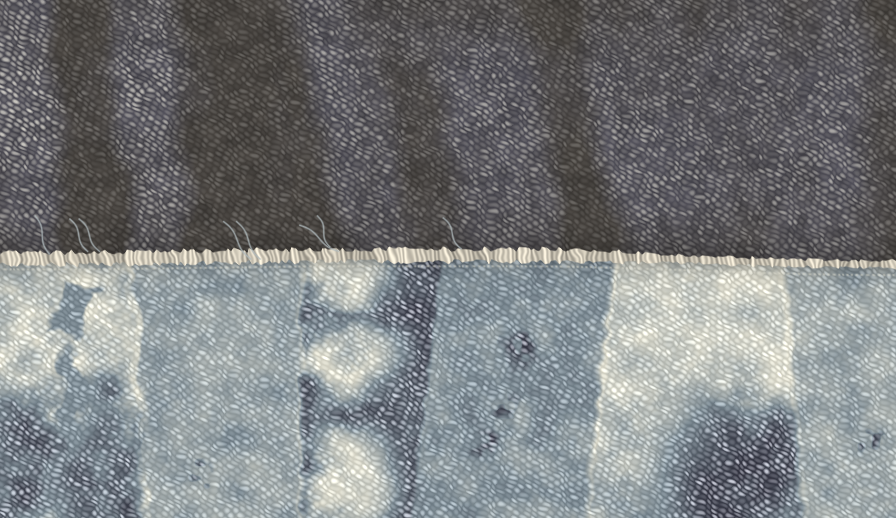
Write a Shadertoy shader that draws this texture.

```glsl
// Two pieces of denim joined by a frayed seam: dark streaked cloth above,
// bleached panels below. Soft masks set the dye, slanted uneven yarn dashes
// the weave, and bent segments the loose threads. Units: canvas height.

const float WEAVE = 108.0;     // yarn rows per canvas height
const float STITCHES = 105.0;  // seam stitches per canvas height
const float WOBBLE = 0.012;    // raggedness of panel edges
const vec3 BROWN = vec3(0.25, 0.235, 0.22);
const vec3 INDIGO = vec3(0.285, 0.28, 0.315);
const vec3 FLECK = vec3(0.74, 0.73, 0.71);
const vec3 NAVY = vec3(0.33, 0.335, 0.385);
const vec3 BLUE = vec3(0.51, 0.565, 0.60);
const vec3 CREAM = vec3(0.88, 0.875, 0.82);

// Loose threads: free end xy, seam end zw
const vec4 THREADS[8] = vec4[8](
  vec4(0.068, 0.583, 0.095, 0.51), vec4(0.135, 0.577, 0.169, 0.515),
  vec4(0.153, 0.577, 0.192, 0.515), vec4(0.432, 0.572, 0.484, 0.5),
  vec4(0.457, 0.572, 0.502, 0.5), vec4(0.579, 0.565, 0.653, 0.515),
  vec4(0.613, 0.583, 0.637, 0.523), vec4(0.856, 0.579, 0.89, 0.52));
const vec2 STAINS[5] = vec2[5](vec2(1.0, 0.324), vec2(0.98, 0.223),
  vec2(0.928, 0.149), vec2(0.394, 0.077), vec2(1.671, 0.137));

float hash(vec2 p) {
  vec3 q = fract(p.xyx * 0.1031);
  q += dot(q, q.yzx + 33.33);
  return fract((q.x + q.y) * q.z);
}

float noise(vec2 p) {
  vec2 i = floor(p), f = fract(p), e = vec2(0, 1);
  f = f * f * (3.0 - 2.0 * f);
  return mix(mix(hash(i), hash(i + e.yx), f.x),
             mix(hash(i + e.xy), hash(i + e.yy), f.x), f.y);
}

float fbm(vec2 p) {
  float sum = 0.0, amp = 0.533;
  for (int i = 0; i < 4; i++) {
    sum += amp * noise(p);
    p = p * 2.03 + 17.1;
    amp *= 0.5;
  }
  return sum;
}

float rise(float x, float at, float soft) { return smoothstep(at - soft, at + soft, x); }

float band(float x, float a, float b, float soft) { return rise(x, a, soft) - rise(x, b, soft); }

float blob(vec2 p, float x, float y, float rx, float ry) {
  return 1.0 - smoothstep(0.3, 1.3, length((p - vec2(x, y)) / vec2(rx, ry)));
}

// Uneven yarn dashes in rows that slant down to the right
float twill(vec2 p) {
  vec2 q = mat2(0.82, 0.57, -0.57, 0.82) * p * WEAVE + 0.9 * noise(p * 50.0);
  float row = floor(q.y);
  q.x = q.x * 0.6 + hash(vec2(row, 3.0));
  float yarn = 1.0 - smoothstep(0.1, 0.62, length((fract(q) - 0.5) * vec2(0.9, 1.1)));
  return yarn * (0.3 + 1.1 * hash(vec2(floor(q.x), row)));
}

float threadDistance(vec2 p, vec4 t) {
  vec2 d = t.zw - t.xy;
  float h = clamp(dot(p - t.xy, d) / dot(d, d), 0.0, 1.0);
  vec2 bend = normalize(vec2(-d.y, d.x)) * 0.004 * sin(h * 6.283);
  return length(p - t.xy - d * h - bend);
}

vec3 darkCloth(vec2 p, float weave) {
  float t = (1.0 - p.y) * 2.0;  // 0 at the top, 1 at the seam
  float x = p.x + 0.06 * (fbm(p * 8.0) - 0.5);
  float brown = band(x, 0.11, 0.215 + 0.03 * t, 0.03)
    + band(x, 0.345 + 0.02 * t, 0.575 + 0.09 * t, 0.04)
    + 0.75 * band(x, 0.72 + 0.06 * t, 0.83 + 0.06 * t, 0.035) * rise(t, 0.22, 0.12)
    + 0.85 * band(x, 1.02 + 0.08 * t, 1.12 + 0.075 * t, 0.035)
    + 0.7 * rise(x, 1.665, 0.05) + 0.35 * rise(t, 0.85, 0.15)
    + 0.45 * (1.0 - rise(t, 0.15, 0.15)) * rise(x, 0.67, 0.08)
    + 0.9 * (fbm(p * vec2(11.0, 6.0)) - 0.45);
  float dye = 1.0 - clamp(brown, 0.0, 1.0);
  float worn = dye * (blob(p, 0.04, 0.81, 0.13, 0.16) + 0.45 * band(x, 0.235, 0.34, 0.03));
  vec3 col = mix(BROWN, INDIGO, dye) * (0.8 + 0.4 * fbm(p * 40.0));
  return mix(col, FLECK, weave * (0.24 + 0.34 * dye + 0.24 * worn));
}

// Dye tone: 0 navy, 0.5 blue, 1 cream
float bleachTone(vec2 p) {
  float grain = fbm(p * 20.0) - 0.5, y = p.y;
  vec2 w = p + 0.07 * vec2(grain, fbm(p * 15.0 + 9.0) - 0.5);
  float x = p.x + WOBBLE * (noise(p * 45.0) - 0.5);
  float e1 = 0.287 - 0.055 * y + 0.007 * sin(y * 38.0), e2 = 0.581;
  float e3 = 0.793 + 0.12 * y, e4 = 1.131 + 0.11 * y, e5 = 1.554 - 0.085 * y;
  // Mottled strip with two blue islands
  float left = 0.8 + 0.75 * grain - 0.6 * blob(w, 0.035, 0.09, 0.14, 0.15)
    - 0.55 * blob(w, 0.215, 0.08, 0.09, 0.22);
  vec2 k = abs(mat2(0.94, 0.34, -0.34, 0.94) * (w - vec2(0.146, 0.403)));
  float low = length((w - vec2(0.142, 0.235)) * vec2(1.0, 0.27)) - 0.026;
  left = mix(0.5, left, rise(min(max(k.x - 0.032, k.y - 0.052), low), 0.001, 0.006));
  // Pale rings on navy
  float rings = max(blob(w, 0.66, 0.465, 0.115, 0.07), blob(w, 0.672, 0.309, 0.12, 0.1));
  rings = max(rings, blob(w, 0.68, 0.065, 0.1, 0.14));
  float ringed = 0.14 + 0.8 * rings + 0.5 * grain - 0.25 * blob(w, 0.675, 0.32, 0.03, 0.045);
  // Cream panel with a dark pool
  float pale = 0.66 + 0.5 * grain + 0.22 * rise(y, 0.15, 0.15)
    - 0.66 * blob(w, 1.43, 0.085, 0.16, 0.18);
  grain *= 0.4;
  float tone = mix(left, 0.61 + grain, rise(x, e1, 0.004));
  tone = mix(tone, ringed, rise(x, e2, 0.005));
  tone = mix(tone, 0.53 + grain, rise(x, e3, 0.006));
  tone = mix(tone, pale, rise(x, e4, 0.005));
  tone = mix(tone, 0.67 + grain, rise(x, e5, 0.01));
  // Bleached outlines and small stains
  float rim = min(min(abs(x - e1 + 0.006), abs(x - e4)), min(abs(x - e2), abs(x - e5)));
  tone += 0.13 * (1.0 - smoothstep(0.002, 0.011, rim));
  float spots = 0.5 * rise(noise(p * 65.0), 0.55, 0.15);
  for (int i = 0; i < 5; i++) tone -= spots * blob(w, STAINS[i].x, STAINS[i].y, 0.03, 0.03);
  return clamp(tone, 0.0, 1.0);
}

void mainImage(out vec4 fragColor, in vec2 fragCoord) {
  vec2 p = fragCoord / iResolution.y;
  float px = 1.0 / iResolution.y, weave = twill(p), tone = bleachTone(p);
  float s = p.y - 0.501 - 0.006 * rise(p.x, 0.4, 0.3) + 0.017 * rise(p.x, 1.35, 0.35);
  // Bleached cloth below, dark cloth above
  vec3 col = mix(mix(NAVY, BLUE, min(tone * 2.0, 1.0)), CREAM, max(tone * 2.0 - 1.0, 0.0));
  col += (weave - 0.33) * mix(0.42, 0.2, smoothstep(0.1, 0.6, tone));
  col = mix(col, darkCloth(p, weave), rise(s, 0.0, px));
  // Seam shadow, then ragged upright stitches
  col *= 1.0 - 0.3 * exp(-abs(s) * 50.0);
  float column = (p.x + 0.18 * s + 0.009 * noise(p * 60.0)) * STITCHES;
  float ragged = noise(vec2(column * 1.3, 4.0)), ridge = 0.5 + 0.5 * cos(column * 6.283);
  float width = mix(0.013, 0.008, rise(p.x, 1.22, 0.08)) * (0.55 + 0.75 * ragged);
  vec3 yarn = vec3(0.89, 0.86, 0.79) * (0.6 + 0.25 * ridge + 0.3 * ragged);
  col = mix(yarn, col, rise(abs(s), width, px));
  col = mix(col, CREAM, 0.5 * ridge * (1.0 - rise(abs(s + 0.021), 0.002, px)));
  // Loose threads
  float fray = 1.0;
  for (int i = 0; i < 8; i++) fray = min(fray, threadDistance(p, THREADS[i]));
  col = mix(col, vec3(0.69, 0.73, 0.74), 0.8 * (1.0 - rise(fray, 0.0015, px)));
  fragColor = vec4(col, 1.0);
}
```
